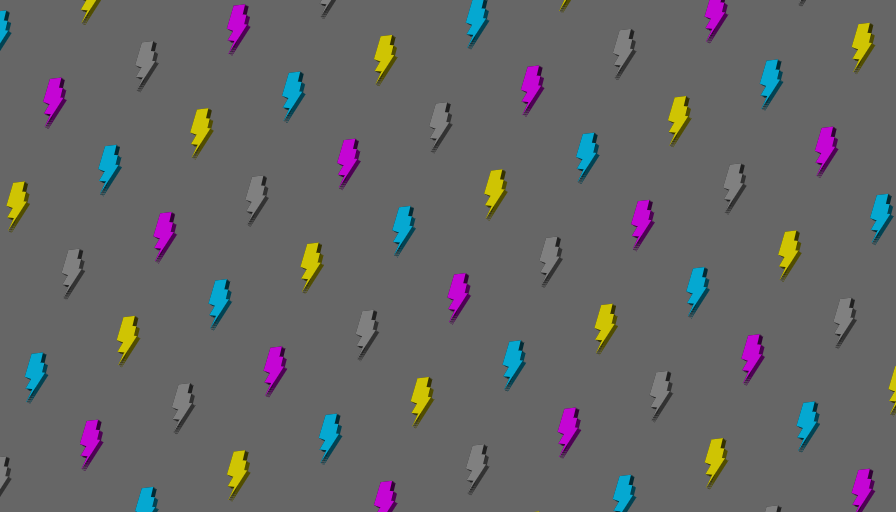
A WebGL 1 fragment shader for this pattern:

```glsl
precision highp float;
// Small extruded lightning bolts on flat grey, set on a slanted lattice.
// Each bolt is a polygon distance field swept sideways for its dark sides;
// the parity of the lattice row and column picks one of four colours.

uniform vec2 u_resolution;

// Signed distance to the front face of the bolt, y pointing down.
float boltDistance(vec2 p) {
  vec2 v[11];
  v[0] = vec2(-4.2, -20.8);   // top edge
  v[1] = vec2(5.6, -22.0);
  v[2] = vec2(3.6, -13.4);    // right steps
  v[3] = vec2(6.8, -13.0);
  v[4] = vec2(4.8, -5.0);
  v[5] = vec2(7.3, -4.6);
  v[6] = vec2(-8.6, 20.2);    // tip
  v[7] = vec2(-3.6, 9.4);     // left notches
  v[8] = vec2(-9.3, 8.8);
  v[9] = vec2(-4.6, 0.8);
  v[10] = vec2(-10.0, -1.2);

  float nearest = 1e5;
  float side = 1.0;
  vec2 previous = v[10];
  for (int i = 0; i < 11; i++) {
    vec2 current = v[i];
    vec2 edge = previous - current;
    vec2 w = p - current;
    vec2 away = w - edge * clamp(dot(w, edge) / dot(edge, edge), 0.0, 1.0);
    nearest = min(nearest, dot(away, away));
    // Every edge crossed by a horizontal ray flips inside and outside
    bool above = p.y >= current.y;
    bool below = p.y < previous.y;
    bool turn = edge.x * w.y > edge.y * w.x;
    if ((above && below && turn) || (!above && !below && !turn)) side = -side;
    previous = current;
  }
  return side * sqrt(nearest);
}

// Distance to the bolt swept along its depth, down and to the right.
float sweptDistance(vec2 p) {
  float d = 1e5;
  for (int i = 0; i < 6; i++) {
    d = min(d, boltDistance(p - vec2(3.0, 1.9) * float(i) / 5.0));
  }
  return d;
}

vec3 boltColor(vec2 parity) {
  vec3 evenRow = mix(vec3(0.77, 0.02, 0.83), vec3(0.50), parity.x);
  vec3 oddRow = mix(vec3(0.02, 0.66, 0.82), vec3(0.81, 0.77, 0.01), parity.x);
  return mix(evenRow, oddRow, parity.y);
}

float coverage(float d, float pixel) {
  return clamp(0.5 - d / pixel, 0.0, 1.0);
}

void main() {
  // The canvas is 768 units wide, measured from the top left
  float pixel = 768.0 / u_resolution.x;
  vec2 p = vec2(gl_FragCoord.x, u_resolution.y - gl_FragCoord.y) * pixel;

  // Nearest lattice point and the offset from it
  vec2 across = vec2(78.75, -31.4);
  vec2 down = vec2(47.25, 57.6);
  vec2 q = p - vec2(47.0, 88.5);
  float area = across.x * down.y - across.y * down.x;
  vec2 cell = floor(vec2(q.x * down.y - q.y * down.x,
                         q.y * across.x - q.x * across.y) / area + 0.5);
  vec2 local = q - cell.x * across - cell.y * down;

  // Sides: the undersides in the left notches are darker than the right faces
  vec3 front = boltColor(mod(cell, 2.0));
  float rightFace = smoothstep(2.0, 3.0, local.x + 0.4 * local.y);
  vec3 sides = front * mix(0.25, 0.39, rightFace);

  vec3 color = vec3(0.40);
  color = mix(color, sides, coverage(sweptDistance(local), pixel));
  color = mix(color, front, coverage(boltDistance(local), pixel));
  gl_FragColor = vec4(color, 1.0);
}
```
